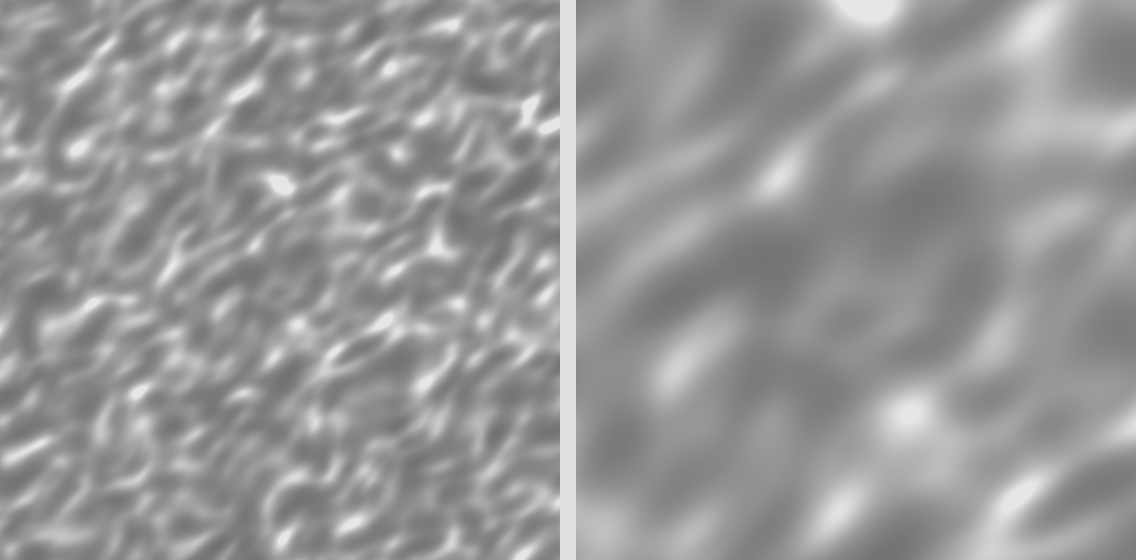
Left, the full canvas; right, a detail of the centre.
This texture is drawn by a WebGL 1 fragment shader. Its source:

```glsl
precision highp float;
uniform vec2 u_resolution;

// Random unit gradient for a lattice cell
vec2 cellGradient(vec2 cell) {
  vec3 p = fract(cell.xyx * vec3(0.1031, 0.1030, 0.0973));
  p += dot(p, p.yzx + 33.33);
  float angle = 6.2832 * fract((p.x + p.y) * p.z);
  return vec2(cos(angle), sin(angle));
}

float gradientNoise(vec2 p) {
  vec2 cell = floor(p);
  vec2 f = p - cell;
  vec2 w = f * f * f * (f * (f * 6.0 - 15.0) + 10.0);
  vec2 e = vec2(1.0, 0.0);
  float a = dot(cellGradient(cell), f);
  float b = dot(cellGradient(cell + e.xy), f - e.xy);
  float c = dot(cellGradient(cell + e.yx), f - e.yx);
  float d = dot(cellGradient(cell + e.xx), f - e.xx);
  return mix(mix(a, b, w.x), mix(c, d, w.x), w.y);
}

// Noise stretched along a direction; frequency is (along, across)
float streaks(vec2 p, float angle, vec2 frequency, float seed) {
  vec2 along = vec2(cos(angle), sin(angle));
  vec2 across = vec2(-along.y, along.x);
  return gradientNoise(vec2(dot(p, along), dot(p, across)) * frequency + seed);
}

void main() {
  vec2 uv = gl_FragCoord.xy / min(u_resolution.x, u_resolution.y);

  // Gentle warp bends the streaks
  vec2 bend = vec2(gradientNoise(uv * 8.0 + 61.3), gradientNoise(uv * 8.0 + 117.7));
  vec2 p = uv + 0.025 * bend;

  // Crossing streak layers over broad light and dark patches
  float relief = streaks(p, 0.45, vec2(15.0, 27.0), 203.4)
               + 0.9 * streaks(p, 0.95, vec2(14.0, 28.0), 341.8)
               + 0.5 * streaks(p, 0.7, vec2(5.0, 7.0), 470.2);
  relief /= 0.31;

  // Exponential tone: flat dark hollows, bright soft crests
  float gray = 0.401 + 0.173 * exp(0.45 * relief);
  gl_FragColor = vec4(vec3(min(gray, 0.9)), 1.0);
}
```
